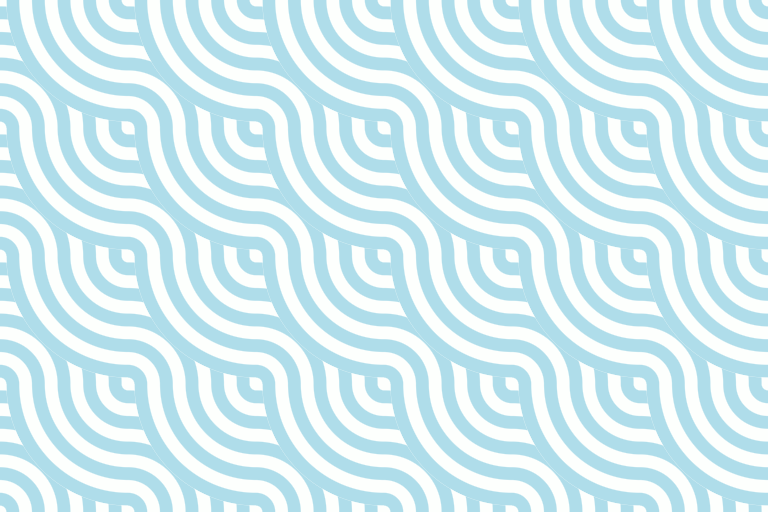
Write a Shadertoy shader that draws this pattern.

```glsl
// Diagonal wavy bands of white and pale blue stripes, with eye-shaped gaps filled by arcs.
#define REPEATS vec2(6.0, 4.0)
#define STRIPE_PITCH 0.2
#define STRIPE_HALF_WIDTH 0.05
#define FRONT_RADIUS 0.95
#define EDGE_SOFTNESS 1.2
#define BLUE vec3(0.685, 0.866, 0.916)
#define WHITE vec3(0.992, 1.0, 0.994)

// Coverage of evenly spaced rings, one centred on radius zero.
float rings(float radius, float blur) {
    float offset = abs(radius - STRIPE_PITCH * round(radius / STRIPE_PITCH));
    return clamp(0.5 + (STRIPE_HALF_WIDTH - offset) / blur, 0.0, 1.0);
}

void mainImage(out vec4 fragColor, in vec2 fragCoord) {
    vec2 cell = fract(fragCoord / iResolution.xy * REPEATS);
    float blur = EDGE_SOFTNESS * REPEATS.y / iResolution.y;

    // Rings about opposite corners meet at the cell sides to form the waves.
    float frontRadius = length(1.0 - cell);
    float backRadius = length(cell);

    // The upper-right disc lies over the lower-left rings.
    float front = clamp(0.5 + (FRONT_RADIUS - frontRadius) / blur, 0.0, 1.0);
    float stripe = mix(rings(backRadius, blur), rings(frontRadius, blur), front);

    fragColor = vec4(mix(BLUE, WHITE, stripe), 1.0);
}
```
